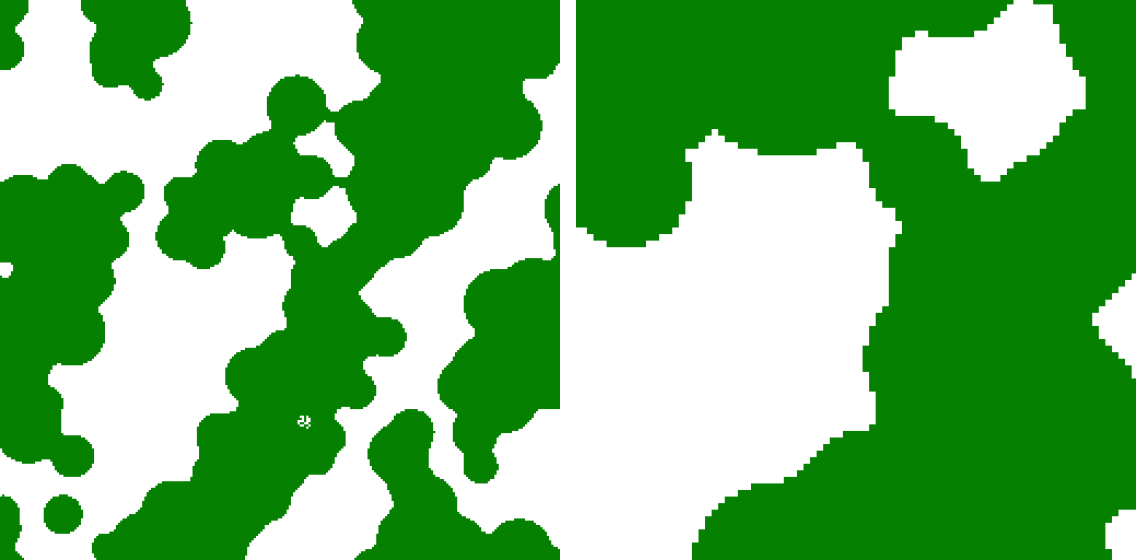
Left: the whole. Right: its middle third, enlarged.
A Shadertoy shader for this pattern:

```glsl
const vec3 GREEN = vec3(0.02, 0.50, 0.00);
const vec3 WHITE = vec3(1.0);
const float CELLS = 15.0;        // grid cells per canvas height
const float RADIUS_MIN = 0.024;
const float RADIUS_MAX = 0.072;
const float NOTCH = 0.014;       // radius of the rounded notches and pinholes
const float SCATTER = 0.65;      // randomness of the cluster borders
const float THRESHOLD = -0.04;   // higher values leave fewer discs
const float STEPS = 256.0;       // stair steps of the outline per canvas height
const int SLIDES = 10;           // refinement of the notches
const float TAU = 6.28319;

vec4 hash42(vec2 p) {
    vec4 q = fract(p.xyxy * vec4(0.1031, 0.1030, 0.0973, 0.1099));
    q += dot(q, q.wzxy + 33.33);
    return fract((q.xxyz + q.yzzw) * q.zywx);
}

float wave(vec2 p, vec2 frequency, float phase) {
    return sin(TAU * (dot(p, frequency) + phase));
}

// Odd frequency sums make the field balanced: half of it is positive
float clusterField(vec2 p) {
    float f = wave(p, vec2(1.0, -2.0), 0.13);
    f += wave(p, vec2(2.0, -1.0), 0.58);
    f += wave(p, vec2(3.0, -2.0), 0.31);
    f += 0.8 * wave(p, vec2(2.0, 1.0), 0.77);
    f += 0.7 * wave(p, vec2(1.0, 0.0), 0.42);
    return f / 3.0;
}

// Nearest scattered disc: center, radius and signed distance
vec4 nearestDisc(vec2 p) {
    vec2 home = floor(p * CELLS);
    vec4 best = vec4(p, 0.0, 1.0);
    for (int y = -2; y <= 2; y++) {
        for (int x = -2; x <= 2; x++) {
            vec2 cell = home + vec2(x, y);
            vec4 rnd = hash42(cell + 71.0);
            vec2 center = (cell + rnd.xy) / CELLS;
            float density = clusterField(center);
            if (density + SCATTER * (rnd.z - 0.5) < THRESHOLD) continue;
            float size = clamp(0.75 * rnd.w + 0.35 * density, 0.0, 1.0);
            float radius = mix(RADIUS_MIN, RADIUS_MAX, size);
            float d = length(p - center) - radius;
            if (d < best.w) best = vec4(center, radius, d);
        }
    }
    return best;
}

// 1 on open ground, 0 on discs and in gaps too narrow for a notch circle
float openGround(vec2 p) {
    vec4 disc = nearestDisc(p);
    if (disc.w < 0.0) return 0.0;
    vec2 q = p;
    // Slide the notch circle away from the discs until it fits
    for (int i = 0; i < SLIDES; i++) {
        if (disc.w > 0.95 * NOTCH) break;
        vec2 away = normalize(q - disc.xy + 1e-6);
        q = disc.xy + away * (disc.z + NOTCH);
        if (distance(p, q) > NOTCH * 1.02) return 0.0;
        disc = nearestDisc(q);
    }
    return step(0.9 * NOTCH, disc.w);
}

void mainImage(out vec4 fragColor, in vec2 fragCoord) {
    // Sharp stair steps, blended over one pixel where two steps meet
    vec2 p = fragCoord / iResolution.y * STEPS - 0.5;
    vec2 corner = floor(p);
    float pixel = STEPS / iResolution.y;
    vec2 blend = clamp((p - corner - 0.5) / pixel + 0.5, 0.0, 1.0);
    vec2 a = (corner + 0.5) / STEPS;
    vec2 b = (corner + 1.5) / STEPS;
    float low = mix(openGround(a), openGround(vec2(b.x, a.y)), blend.x);
    float high = mix(openGround(vec2(a.x, b.y)), openGround(b), blend.x);
    fragColor = vec4(mix(GREEN, WHITE, mix(low, high, blend.y)), 1.0);
}
```
